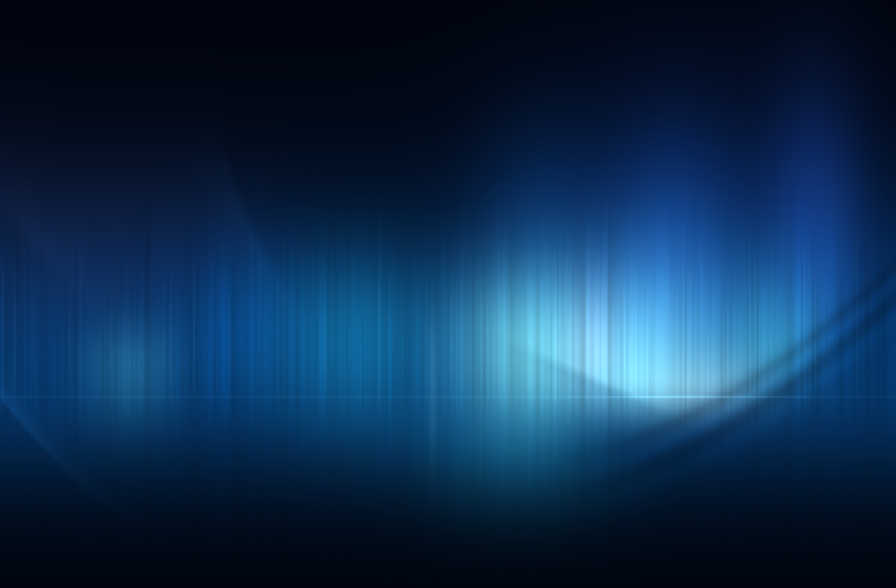
Reproduce this background procedurally as a Shadertoy shader.

```glsl
const float HORIZON = 0.325;
const vec3 NIGHT = vec3(0.0, 0.012, 0.045);
const vec3 DEEP_BLUE = vec3(0.012, 0.165, 0.29);
const vec3 HAZE = vec3(0.006, 0.042, 0.095);
const vec3 ICE = vec3(0.45, 0.75, 0.85);

float hash(float n) {
    n = fract(n * 0.1031);
    n *= n + 33.33;
    return fract(n * (n + n));
}

float noise(float x) {
    float cell = floor(x);
    return mix(hash(cell), hash(cell + 1.0), smoothstep(0.0, 1.0, x - cell));
}

float bell(float d, float width) {
    d /= width;
    return exp(-d * d);
}

// Soft light with separate reach upward and downward
float glow(vec2 p, vec2 centre, float halfWidth, float up, float down) {
    vec2 d = p - centre;
    return bell(d.x, halfWidth) * bell(d.y, d.y > 0.0 ? up : down);
}

vec3 screen(vec3 base, vec3 light) {
    return 1.0 - (1.0 - base) * (1.0 - clamp(light, 0.0, 1.0));
}

// Vertical threads, each fading out at its own height
float threads(vec2 p) {
    float sum = 0.0;
    float frequency = 50.0;
    float weight = 0.085;
    for (int i = 0; i < 4; i++) {
        float x = p.x * frequency + float(i) * 71.0;
        float top = 0.52 + 0.25 * noise(x * 0.7 + 19.0);
        float fade = 1.0 - smoothstep(top - 0.2, top, p.y);
        sum += (noise(x) - 0.5) * weight * fade;
        frequency *= 2.0;
        weight *= 1.1;
    }
    return sum * mix(0.35, 1.0, smoothstep(HORIZON - 0.06, HORIZON + 0.02, p.y));
}

// Sparse thin bright lines
float filaments(vec2 p, float count) {
    float cell = floor(p.x * count);
    float offset = fract(p.x * count) - 0.5;
    float strength = pow(hash(cell + 7.0), 5.0);
    float height = mix(0.08, 0.2, hash(cell + 31.0));
    return strength * bell(offset, 0.18) * bell(p.y - 0.42, height);
}

// Height of the sweeping curve on the right
float sweepHeight(float x) {
    return 0.177 + 0.574 * (x - 0.625) + 1.475 * (x - 0.625) * (x - 0.78);
}

// Curved veil: an edge fading out to one side
float veil(float d, float softness, float reach) {
    return smoothstep(-softness, softness, d) * exp(-max(d, 0.0) / reach);
}

vec3 curtainLight(vec2 p) {
    vec3 light = vec3(0.04, 0.24, 0.33) * glow(p, vec2(0.40, 0.43), 0.10, 0.14, 0.16);
    light += vec3(0.32, 0.56, 0.58) * glow(p, vec2(0.585, 0.41), 0.075, 0.13, 0.14);
    light += vec3(0.40, 0.66, 0.72) * glow(p, vec2(0.715, 0.36), 0.10, 0.17, 0.07);
    light += vec3(0.12, 0.04, 0.08) * glow(p, vec2(0.66, 0.41), 0.03, 0.11, 0.08);
    light += vec3(0.20, 0.18, 0.14) * glow(p, vec2(0.79, 0.33), 0.08, 0.07, 0.05);
    light += vec3(0.05, 0.16, 0.36) * glow(p, vec2(0.75, 0.53), 0.08, 0.23, 0.20);
    light += vec3(0.06, 0.14, 0.34) * glow(p, vec2(0.91, 0.56), 0.055, 0.27, 0.20);
    light += vec3(0.12, 0.32, 0.36) * glow(p, vec2(0.87, 0.40), 0.055, 0.13, 0.10);
    light += vec3(0.02, 0.10, 0.20) * glow(p, vec2(0.60, 0.58), 0.07, 0.20, 0.15);
    light += vec3(0.01, 0.04, 0.12) * glow(p, vec2(0.78, 0.60), 0.22, 0.32, 0.20);
    light += vec3(0.08, 0.18, 0.19) * glow(p, vec2(0.145, 0.38), 0.05, 0.07, 0.10);
    light += vec3(0.04, 0.03, 0.07) * glow(p, vec2(0.10, 0.58), 0.20, 0.17, 0.18);
    light += vec3(0.00, 0.07, 0.17) * glow(p, vec2(0.27, 0.46), 0.07, 0.13, 0.12);
    return light;
}

void mainImage(out vec4 fragColor, in vec2 fragCoord) {
    vec2 p = fragCoord / iResolution.xy;
    // Dark field with a broad blue band and a wider haze
    float band = bell(p.y - 0.36, p.y > 0.36 ? 0.24 : 0.19);
    vec3 color = NIGHT + DEEP_BLUE * band + HAZE * bell(p.y - 0.45, p.y > 0.45 ? 0.36 : 0.28);
    vec3 light = curtainLight(p);

    // Shadowed fold through the brightest light
    float fold = 0.425 - 0.69 * (p.x - 0.56) - p.y;
    light *= 1.0 - 0.25 * veil(fold, 0.012, 0.12) * bell(p.x - 0.67, 0.08);

    // Sweep: shade below, alternating soft ribbons along it
    float sweep = p.y - sweepHeight(p.x);
    float sweepRange = smoothstep(0.58, 0.78, p.x);
    light *= mix(1.0, smoothstep(-0.07, 0.08, sweep), 0.75 * sweepRange);
    color = screen(color, light);
    for (int i = 0; i < 4; i++) {
        float k = float(i);
        float ribbon = bell(sweep - 0.035 + 0.028 * k, 0.014 + 0.002 * k);
        color *= 1.0 + (mod(k, 2.0) < 0.5 ? -0.13 : 0.10) * ribbon * sweepRange;
    }
    // Reflected teal below the horizon
    color += vec3(0.01, 0.12, 0.14) * glow(p, vec2(0.58, 0.23), 0.11, 0.09, 0.12);

    // Threads and filaments
    color *= 1.0 + threads(p);
    color += ICE * 0.08 * filaments(p, 150.0) * smoothstep(0.27, 0.36, p.y);
    color += ICE * 0.14 * glow(p, vec2(0.483, 0.37), 0.005, 0.10, 0.14);

    // Faint curved veils on the left
    float drop = 0.78 - p.y;
    float upperArc = p.x - 0.245 - 0.55 * drop * drop - 0.12 * drop;
    color += vec3(0.02, 0.035, 0.055) * veil(-upperArc, 0.008, 0.04) * bell(p.y - 0.62, 0.13);
    float slope = 1.9 * p.x - 3.0 * p.x * p.x;
    color += vec3(0.03, 0.025, 0.04) * veil(p.y - 0.65 + slope, 0.03, 0.09) * bell(p.x, 0.10);
    color += vec3(0.03, 0.08, 0.11) * veil(p.y - HORIZON + slope, 0.01, 0.025) * bell(p.x, 0.08);

    // Thin horizon line
    float lineLight = 0.04 + 0.16 * bell(p.x - 0.77, 0.10);
    color += ICE * lineLight * bell(p.y - HORIZON, 0.002);
    fragColor = vec4(clamp(color, 0.0, 1.0), 1.0);
}
```
